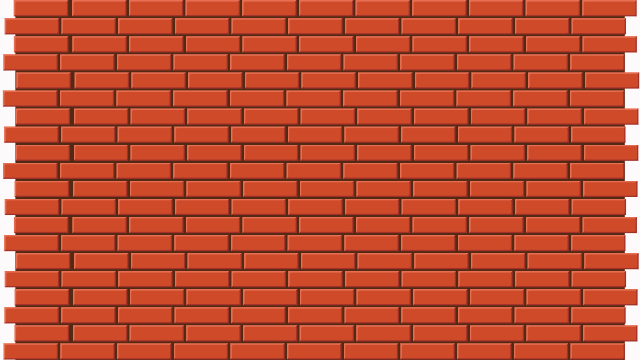
Reproduce this texture procedurally as a Shadertoy shader.

```glsl
// Running-bond brick wall with bevelled bricks and a toothed outline on white.

// Lengths are in row pitches: one course of bricks plus its joint is 1 high.
const vec2  CANVAS       = vec2(35.42, 19.93);  // canvas size
const vec2  BRICK        = vec2(3.02, 0.905);   // visible brick size
const float BRICK_PITCH  = 3.137;               // brick width plus joint
const float LAST_BRICK   = 10.0;                // index of the last brick in a row
const float START_EVEN   = 0.92;                // left end of even rows, from the top
const float START_ODD    = 0.185;               // left end of odd rows
const float ROW_JITTER   = 0.08;                // random sideways shift of a row
const float END_SHIFT    = 0.09;                // wider joint after first even brick
const vec2  MORTAR_X     = vec2(0.85, 34.58);   // left and right mortar limits
const float LIT_WIDTH    = 0.09;                // bevel on the left and top
const float SHADE_WIDTH  = 0.07;                // bevel on the right and bottom
const float FACE_RADIUS  = 0.09;
const float BRICK_RADIUS = 0.02;

const vec3 PAPER  = vec3(0.99, 0.98, 0.98);
const vec3 MORTAR = vec3(0.32, 0.16, 0.07);
const vec3 FACE   = vec3(0.81, 0.29, 0.16);
const vec3 LIT    = vec3(0.90, 0.43, 0.32);
const vec3 SHADE  = vec3(0.63, 0.19, 0.16);

float hash(float n) {
    n = fract(n * 0.1031 + 0.137);
    n *= n + 33.33;
    return fract(n * (n + n));
}

// Signed distance to a rounded box given by two opposite corners.
float boxDistance(vec2 p, vec2 lower, vec2 upper, float radius) {
    vec2 q = abs(p - 0.5 * (lower + upper)) - 0.5 * (upper - lower) + radius;
    return length(max(q, 0.0)) + min(max(q.x, q.y), 0.0) - radius;
}

float coverage(float distance, float pixel) {
    return clamp(0.5 - distance / pixel, 0.0, 1.0);
}

// Colour of a brick at p, measured from its upper left corner.
vec3 brickColor(vec2 p, float pixel) {
    vec2 toFarEdge = BRICK - p;
    float side = min(p.x, p.y) - min(toFarEdge.x, toFarEdge.y);
    vec3 bevel = mix(SHADE, LIT, coverage(side, pixel));
    float face = boxDistance(p, vec2(LIT_WIDTH), BRICK - SHADE_WIDTH, FACE_RADIUS);
    return mix(bevel, FACE, coverage(face, pixel));
}

void mainImage(out vec4 fragColor, in vec2 fragCoord) {
    vec2 p = fragCoord / iResolution.xy * CANVAS;
    p.y = CANVAS.y - p.y;
    float pixel = CANVAS.y / iResolution.y;

    // Alternate rows are offset, each with its own small shift.
    float row = floor(p.y);
    bool evenRow = mod(row, 2.0) < 0.5;
    float start = evenRow ? START_EVEN : START_ODD;
    start += ROW_JITTER * (2.0 * hash(row) - 1.0);

    // Position inside the nearest brick of the row.
    float column = clamp(floor((p.x - start) / BRICK_PITCH), 0.0, LAST_BRICK);
    vec2 local = vec2(p.x - start - column * BRICK_PITCH, p.y - row);
    if (evenRow && column < 0.5) local.x += END_SHIFT;

    // Paper, mortar bed, then bricks.
    float bed = max(MORTAR_X.x - p.x, p.x - MORTAR_X.y);
    vec3 color = mix(PAPER, MORTAR, coverage(bed, pixel));
    float brick = boxDistance(local, vec2(0.0), BRICK, BRICK_RADIUS);
    color = mix(color, brickColor(local, pixel), coverage(brick, pixel));

    fragColor = vec4(color, 1.0);
}
```
